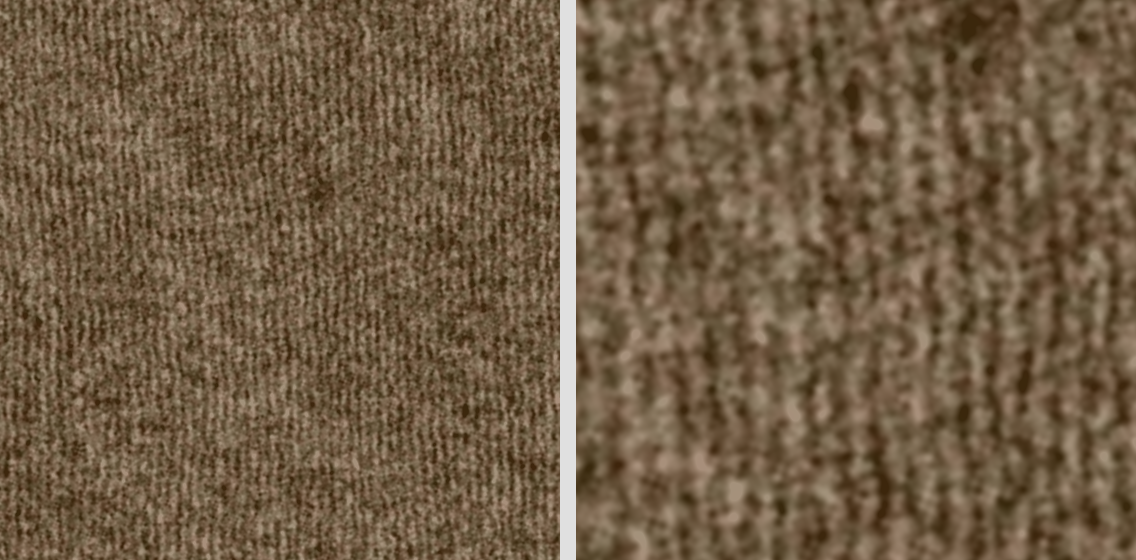
Left, the full canvas; right, a detail of the centre.
This texture is drawn by a three.js fragment shader. Its source:

```glsl
// Fine brown knitted cloth: narrow, slightly leaning vertical ribs with broken dark grooves.
// A warped cosine makes the ribs; noise locked to the ribs makes the stitches,
// and finer turned noise adds the fuzzy grain of the yarn.

varying vec2 vUv;

const float TAU = 6.2831853;

float hash(vec2 p) {
  return fract(sin(dot(p, vec2(127.1, 311.7))) * 43758.5453);
}

// Smooth value noise, centred on zero
float noise(vec2 p) {
  vec2 cell = floor(p);
  vec2 f = fract(p);
  f = f * f * (3.0 - 2.0 * f);
  float low = mix(hash(cell), hash(cell + vec2(1.0, 0.0)), f.x);
  float high = mix(hash(cell + vec2(0.0, 1.0)), hash(cell + vec2(1.0, 1.0)), f.x);
  return mix(low, high, f.y) - 0.5;
}

vec2 turn(vec2 p, float angle) {
  float c = cos(angle);
  float s = sin(angle);
  return vec2(c * p.x - s * p.y, s * p.x + c * p.y);
}

// Rib coordinate: whole numbers lie in the grooves
float ribCoordinate(vec2 uv) {
  float rib = 52.0 * (uv.x + 0.035 * uv.y);
  rib += 1.1 * noise(uv * 4.0 + 7.0);
  rib += 0.4 * noise(uv * vec2(26.0, 34.0) + 3.0);
  rib += 0.35 * noise(uv * vec2(60.0, 85.0) + 19.0);
  return rib;
}

// Ribs whose grooves deepen and fade along their length
float knit(vec2 uv) {
  float rib = ribCoordinate(uv);
  float depth = 0.28 + 0.3 * noise(vec2(rib, uv.y * 38.0));
  float ridges = -depth * cos(TAU * rib);
  float stitches = 0.65 * noise(vec2(rib + 0.5, uv.y * 64.0 + 40.0));
  return ridges + stitches;
}

// Yarn fuzz in two sizes, turned to hide the noise grid
float fuzz(vec2 uv) {
  float coarse = noise(turn(uv, 0.6) * 145.0 + 11.0);
  float fine = noise(turn(uv, -0.4) * 205.0 + 53.0);
  return 0.85 * coarse + 0.6 * fine;
}

// Broad uneven shading of the cloth
float mottle(vec2 uv) {
  return 0.2 * noise(turn(uv, 0.3) * 6.0) + 0.25 * noise(turn(uv, 0.9) * 19.0 + 5.0);
}

void main() {
  float tone = 0.49 + knit(vUv) + fuzz(vUv) + mottle(vUv);
  tone = clamp(tone, -0.3, 1.3);

  vec3 grooveBrown = vec3(0.31, 0.23, 0.13);
  vec3 yarnTan = vec3(0.57, 0.49, 0.40);
  vec3 color = mix(grooveBrown, yarnTan, tone);

  // Faint drift between reddish and greenish fibres
  color += vec3(0.03, -0.015, 0.0) * noise(turn(vUv, 0.5) * 70.0 + 31.0);

  gl_FragColor = vec4(color, 1.0);
}
```
